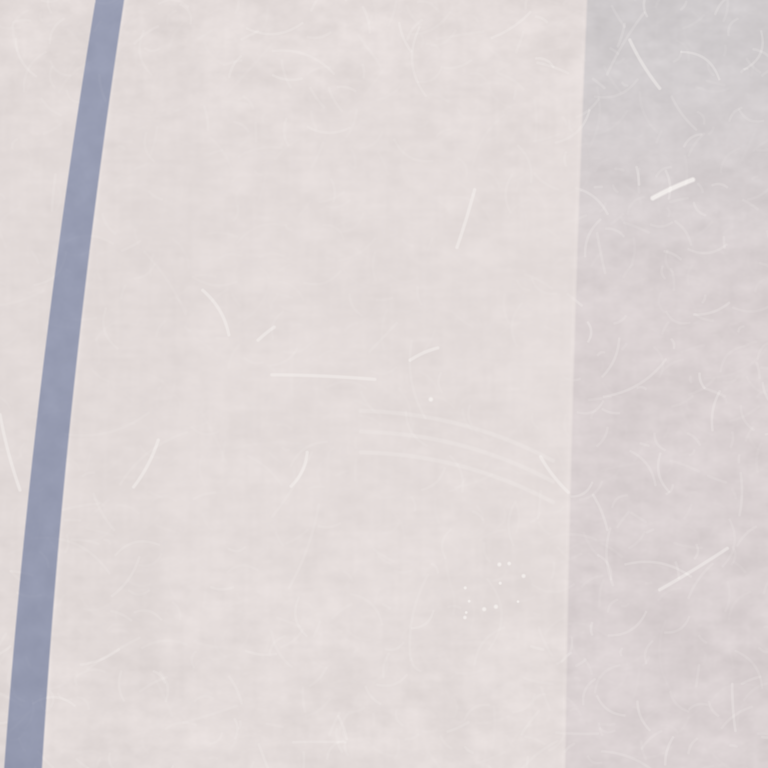
Write a Shadertoy shader that draws this texture.

```glsl
// Pale fibrous paper panels with a curved slate-blue band, a soft seam and fine scratches.

#define PAPER vec3(0.893, 0.862, 0.855)
#define SHADE vec3(0.853, 0.820, 0.822)
#define BAND_BLUE vec3(0.590, 0.610, 0.695)
#define FIBRE_WHITE vec3(0.965, 0.950, 0.940)
#define BAND_LEFT vec3(0.005, 0.073, 0.046)
#define BAND_RIGHT vec3(0.055, 0.061, 0.046)
#define FAINT_SEAM vec3(0.202, 0.058, 0.020)
#define PANEL_SEAM vec3(0.7355, 0.0135, 0.015)
#define GRAIN 0.050
#define FIBRE_GAIN 0.30
#define STROKES 12

float hash(vec2 p) {
    return fract(sin(dot(p, vec2(127.1, 311.7))) * 43758.5453);
}

float noise(vec2 p) {
    vec2 i = floor(p), f = fract(p);
    f = f * f * (3.0 - 2.0 * f);
    return mix(mix(hash(i), hash(i + vec2(1, 0)), f.x),
               mix(hash(i + vec2(0, 1)), hash(i + vec2(1, 1)), f.x), f.y);
}

float fbm(vec2 p) {
    float sum = 0.0, gain = 0.5;
    for (int i = 0; i < 5; i++) {
        sum += gain * noise(p);
        p = mat2(1.6, 1.2, -1.2, 1.6) * p + 7.3;
        gain *= 0.5;
    }
    return sum;
}

// Bowed, nearly vertical edge: x as a quadratic in y.
float edgeX(vec3 k, float y) {
    return k.x + y * (k.y + y * k.z);
}

// Distance to a segment, with its middle pushed sideways by bend.
float strokeDist(vec2 p, vec2 a, vec2 b, float bend) {
    vec2 d = b - a;
    float t = clamp(dot(p - a, d) / dot(d, d), 0.0, 1.0);
    vec2 side = vec2(-d.y, d.x) * bend * 4.0 * t * (1.0 - t);
    return length(p - a - d * t - side);
}

float line(float d, float width, float px) {
    return 1.0 - smoothstep(width * 0.3, width + px, d);
}

// One short, randomly turned fibre per grid cell.
float fibres(vec2 p, float cells, float seed, float px) {
    vec2 q = p * cells, id = floor(q);
    float sum = 0.0;
    for (int j = -1; j <= 1; j++)
    for (int i = -1; i <= 1; i++) {
        vec2 c = id + vec2(i, j), s = c + seed;
        float angle = 6.2832 * hash(s + 3.1);
        vec2 mid = c + vec2(hash(s), hash(s + 9.7));
        vec2 arm = vec2(cos(angle), sin(angle)) * mix(0.12, 0.75, hash(s + 5.3));
        float d = strokeDist(q, mid - arm, mid + arm, hash(s + 1.9) * 0.4 - 0.2) / cells;
        sum += line(d, 0.0016, px) * pow(hash(s + 6.6), 3.0);
    }
    return sum;
}

// The larger scratches, each as start and end.
float scratches(vec2 p, float px) {
    vec4 s[STROKES] = vec4[STROKES](
        vec4(.850, .742, .902, .766), vec4(.264, .622, .298, .564),
        vec4(.400, .411, .379, .367), vec4(.354, .512, .488, .506),
        vec4(.704, .405, .740, .359), vec4(.618, .753, .595, .678),
        vec4(.000, .460, .026, .362), vec4(.206, .427, .174, .366),
        vec4(.336, .557, .357, .574), vec4(.534, .531, .570, .547),
        vec4(.820, .948, .859, .885), vec4(.859, .232, .947, .286));
    float sum = 0.0;
    for (int i = 0; i < STROKES; i++) {
        float bend = 0.16 * hash(vec2(i, 4)) - 0.04;
        float d = strokeDist(p, s[i].xy, s[i].zw, bend);
        sum += line(d, i == 0 ? 0.0036 : 0.0022, px) * (i == 0 ? 0.85 : 0.48);
    }
    // Long faint creases across the middle
    for (int i = 0; i < 3; i++) {
        vec2 a = vec2(0.47, 0.465 - 0.027 * float(i));
        sum += 0.22 * line(strokeDist(p, a, a + vec2(0.25, -0.065), 0.06), 0.003, px);
    }
    return sum;
}

// Bright flecks gathered low in the middle panel, and one alone above.
float flecks(vec2 p, float px) {
    float sum = line(length(p - vec2(0.561, 0.480)), 0.0032, px);
    for (int i = 0; i < 11; i++) {
        vec2 c = vec2(0.58, 0.19) + vec2(0.11, 0.08) * vec2(hash(vec2(i, 1)), hash(vec2(i, 2)));
        sum += line(length(p - c), mix(0.0015, 0.0034, hash(vec2(i, 3))), px);
    }
    return sum;
}

void mainImage(out vec4 fragColor, in vec2 fragCoord) {
    vec2 uv = fragCoord / iResolution.xy;
    float px = 1.0 / iResolution.y;
    float panelX = uv.x - edgeX(PANEL_SEAM, uv.y);
    float faintX = uv.x - edgeX(FAINT_SEAM, uv.y);
    float leftX = uv.x - edgeX(BAND_LEFT, uv.y);
    float rightX = uv.x - edgeX(BAND_RIGHT, uv.y);
    float panel = smoothstep(-0.0015, 0.0015 + px, panelX);
    float band = smoothstep(-px, px + 0.001, leftX) * (1.0 - smoothstep(-px - 0.001, px, rightX));

    // Panels and soft seams
    vec3 col = mix(PAPER, SHADE, panel);
    col -= vec3(0.035, 0.018, 0.014) * panel * smoothstep(0.55, 1.0, uv.y);
    col -= 0.008 * (1.0 - smoothstep(-0.008, 0.008, faintX));
    col += 0.012 * exp(-abs(panelX + 0.003) / 0.003) * (1.0 - panel);

    // Mottled pulp and a faint woven grain
    float busy = max(panel, max(smoothstep(0.72, 1.0, uv.y), 0.7 * smoothstep(0.4, 0.05, uv.y)));
    float pulp = fbm(uv * vec2(22.0, 30.0)) + 0.7 * fbm(uv * vec2(60.0, 85.0) + 11.0) - 0.82;
    float weave = noise(uv * vec2(18.0, 190.0)) + noise(uv * vec2(190.0, 18.0)) - 1.0;
    col += GRAIN * (pulp * mix(0.7, 1.25, busy) + 0.13 * weave);

    // Blue band with a pale right rim
    vec3 blue = BAND_BLUE + 0.05 * (fbm(uv * 45.0) - 0.5) + 0.02 * (uv.y - 0.5);
    col = mix(col, blue, band);
    col += 0.018 * exp(-abs(rightX - 0.002) / 0.002) * (1.0 - band);

    // Fibres, scratches and flecks
    float hair = fibres(uv, 13.0, 17.0, px) + fibres(uv, 24.0, 53.0, px) + 0.7 * fibres(uv, 38.0, 91.0, px);
    float light = FIBRE_GAIN * hair * mix(0.45, 1.0, busy) * (1.0 - 0.85 * band);
    light += scratches(uv, px) + 0.8 * flecks(uv, px);
    col = mix(col, FIBRE_WHITE, clamp(light, 0.0, 0.95));
    fragColor = vec4(col, 1.0);
}
```
